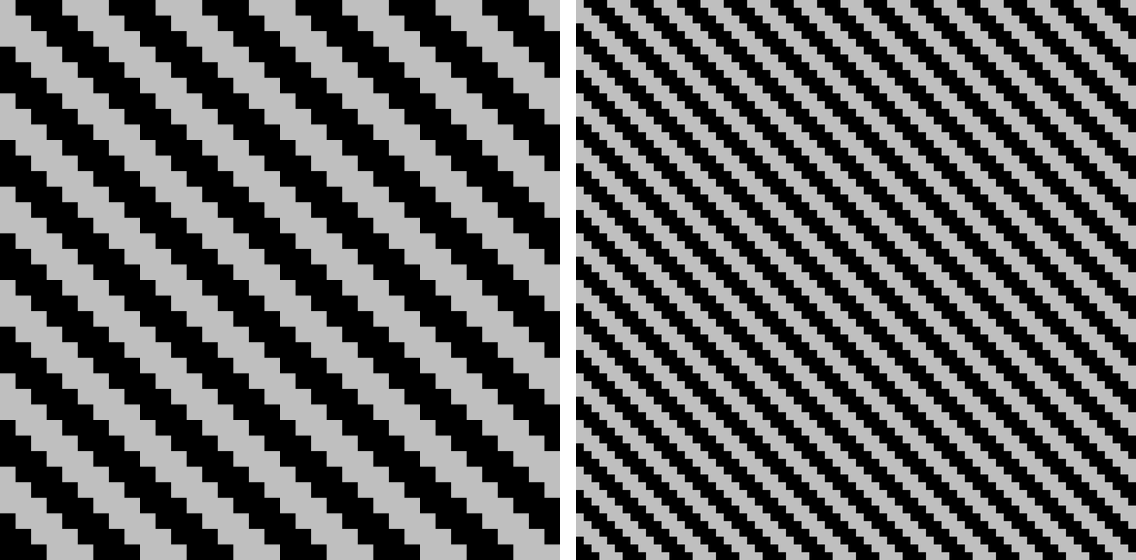
Left: one tile. Right: repeated 2 by 2.
Give the GLSL for this pattern, as a WebGL 2 fragment shader.

```glsl
#version 300 es
precision highp float;
// Stepped diagonal stripes in black and light grey, descending to the right.

#define REPEATS 6.0        // stripe pairs across and down
#define CELLS_PER_REPEAT 6.0
#define DARK_CELLS 3.0     // width of the dark stripe in cells
#define DARK_COLOR vec3(0.0)
#define LIGHT_COLOR vec3(0.75)

uniform vec2 u_resolution;
out vec4 fragColor;

// 0 in a dark cell, 1 in a light one; each row up shifts one cell left
float cellTone(vec2 cell) {
    float phase = mod(cell.x + cell.y + 0.5, CELLS_PER_REPEAT);
    return step(DARK_CELLS, phase);
}

// Cell tone averaged over the area of one pixel
float smoothTone(vec2 position, vec2 pixelSize) {
    vec2 corner = floor(position + 0.5);
    vec2 coverage = clamp((position - corner) / pixelSize + 0.5, 0.0, 1.0);
    float lower = mix(cellTone(corner - 1.0), cellTone(corner - vec2(0.0, 1.0)), coverage.x);
    float upper = mix(cellTone(corner - vec2(1.0, 0.0)), cellTone(corner), coverage.x);
    return mix(lower, upper, coverage.y);
}

void main() {
    // Canvas to cell units; whole repeats make the edges join
    vec2 pixelSize = REPEATS * CELLS_PER_REPEAT / u_resolution;
    vec2 position = gl_FragCoord.xy * pixelSize;

    float tone = smoothTone(position, pixelSize);
    fragColor = vec4(mix(DARK_COLOR, LIGHT_COLOR, tone), 1.0);
}
```
